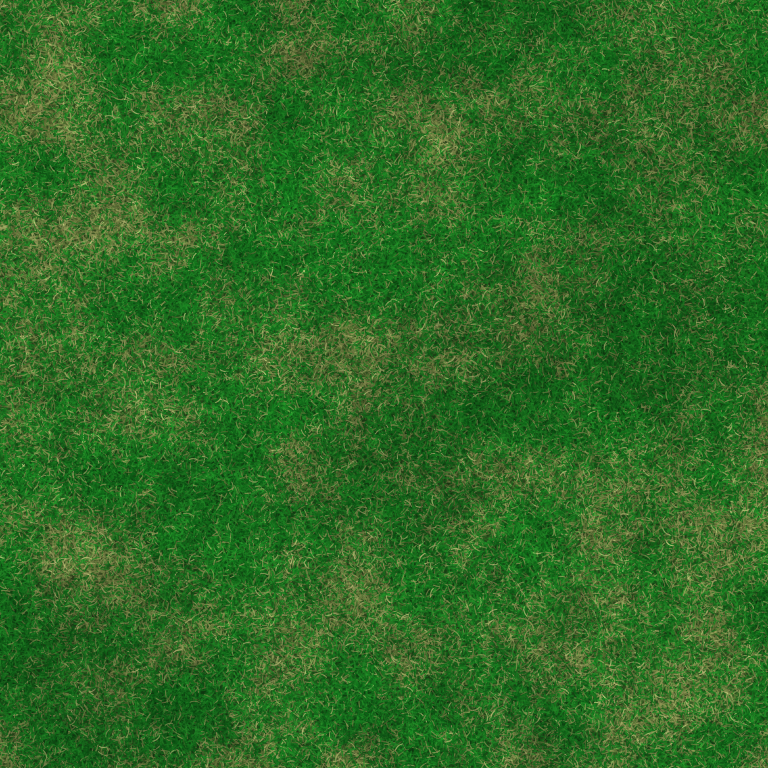
This texture is drawn by a WebGL 2 fragment shader. Its source:

```glsl
#version 300 es
precision highp float;
// A worn lawn seen from above: fine green blades mixed with patches of dry straw.

uniform vec2 u_resolution;
out vec4 fragColor;

// Integer hash: three random values per cell and seed
vec3 hash3(vec2 cell, int seed) {
    uvec3 v = uvec3(ivec3(ivec2(cell), seed)) * 1664525u + 1013904223u;
    v.x += v.y * v.z; v.y += v.z * v.x; v.z += v.x * v.y;
    v ^= v >> 16u;
    v.x += v.y * v.z; v.y += v.z * v.x; v.z += v.x * v.y;
    return vec3(v >> 8u) / 16777216.0;
}

float valueNoise(vec2 p, int seed) {
    vec2 i = floor(p), f = fract(p);
    f = f * f * (3.0 - 2.0 * f);
    float low = mix(hash3(i, seed).x, hash3(i + vec2(1, 0), seed).x, f.x);
    float high = mix(hash3(i + vec2(0, 1), seed).x, hash3(i + vec2(1, 1), seed).x, f.x);
    return mix(low, high, f.y);
}

float fbm(vec2 p, int seed) {
    float sum = 0.0, amplitude = 0.5;
    for (int octave = 0; octave < 5; octave++) {
        sum += amplitude * valueNoise(p, seed + octave);
        p = mat2(1.6, 1.2, -1.2, 1.6) * p + 3.7;
        amplitude *= 0.54;
    }
    return sum;
}

// Colour of one blade, green or straw depending on the local dryness
vec3 bladeColor(vec3 rnd, float dryness) {
    vec3 green = mix(vec3(0.03, 0.35, 0.07), vec3(0.14, 0.53, 0.15), rnd.y);
    vec3 straw = mix(vec3(0.31, 0.38, 0.17), vec3(0.57, 0.58, 0.34), rnd.y);
    straw += vec3(0.18, 0.16, 0.14) * smoothstep(0.84, 1.0, rnd.z);
    float isStraw = step(rnd.x, 0.12 + 0.64 * dryness);
    return mix(green, straw, isStraw);
}

// Lays one layer of thin blades, one per grid cell, over the colour below
vec3 layBlades(vec3 color, vec2 p, float cells, int seed, float dryness) {
    float pixel = cells / min(u_resolution.x, u_resolution.y);
    vec2 grid = p * cells + hash3(vec2(seed), 91).xy * 7.0;
    vec2 home = floor(grid);
    for (int y = -1; y <= 1; y++) {
        for (int x = -1; x <= 1; x++) {
            vec2 cell = home + vec2(x, y);
            vec3 place = hash3(cell, seed);
            vec3 look = hash3(cell, seed + 500);
            float angle = place.z * 6.2832;
            vec2 axis = vec2(cos(angle), sin(angle));
            vec2 d = grid - cell - place.xy;
            vec2 local = vec2(dot(d, axis), dot(d, vec2(-axis.y, axis.x)));
            local.y += 0.7 * (look.z - 0.5) * local.x * local.x;
            float halfLength = mix(0.25, 0.75, place.x * place.y + 0.5 * look.z);
            float dist = length(vec2(max(abs(local.x) - halfLength, 0.0), local.y));
            float width = cells * 0.0008;
            float cover = 1.0 - smoothstep(width - 0.55 * pixel, width + 0.55 * pixel, dist);
            color = mix(color, bladeColor(look, dryness), 0.72 * cover);
        }
    }
    return color;
}

void main() {
    vec2 p = gl_FragCoord.xy / min(u_resolution.x, u_resolution.y);

    // Broad lushness, and smaller ragged dry patches that avoid lush ground
    float lush = fbm(p * 5.5, 40);
    float patches = fbm(p * 13.0, 10);
    float dryness = smoothstep(0.24, 0.94, patches + 0.35 * (0.5 - lush));

    // Shaded ground between the blades
    float grain = valueNoise(p * 400.0, 70);
    vec3 color = mix(vec3(0.07, 0.32, 0.08), vec3(0.27, 0.36, 0.16), dryness);
    color *= 0.75 + 0.5 * grain;

    // Blades, from long ones below to short ones on top
    for (int layer = 0; layer < 9; layer++) {
        float cells = 78.0 + 6.0 * float(layer);
        color = layBlades(color, p, cells, 100 + layer * 13, dryness);
    }

    // Uneven light: fine grain, tufts, and broad darker areas
    float tufts = fbm(p * 45.0, 80);
    color *= 1.0 + 0.24 * (grain - 0.5) + 0.34 * (tufts - 0.5);
    color *= 1.02 - 0.13 * smoothstep(0.45, 0.75, lush);

    fragColor = vec4(clamp(color, 0.0, 1.0), 1.0);
}
```
